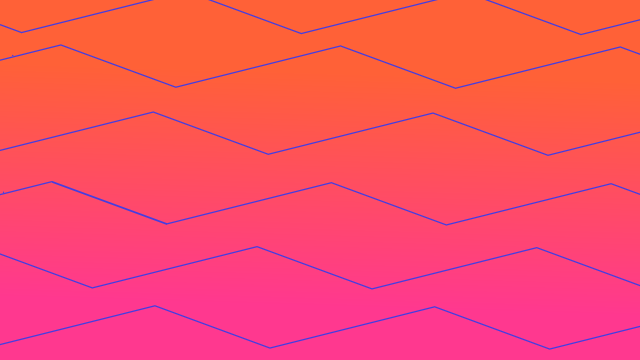
Give the GLSL for this background, as a Shadertoy shader.

```glsl
#define ROW_COUNT 6
#define PERIOD 0.777
#define FALL_SHARE 0.411
#define ZIGZAG_HEIGHT 0.1162
#define LINE_TILT 0.0036
#define HALF_WIDTH 0.0018
#define HEAVY_SCALE 1.35
#define SPECK_RADIUS 0.0018
#define FADE_TOP 0.80
#define FADE_BOTTOM 0.15
#define FADE_TILT 0.03

const vec3 ORANGE = vec3(1.0, 0.38, 0.215);
const vec3 PINK = vec3(1.0, 0.22, 0.56);
const vec3 INDIGO = vec3(0.27, 0.24, 0.88);

// Irregular spacing per row: phase in periods, peak height
const vec2 ROWS[ROW_COUNT] = vec2[](
    vec2(0.666, 1.026), vec2(0.2175, 0.8757), vec2(0.548, 0.6903),
    vec2(0.1847, 0.4958), vec2(0.919, 0.3174), vec2(0.554, 0.1521));

// Height of a row's uneven zigzag at x
float zigzagHeight(float x, vec2 row) {
    float u = fract(x / PERIOD - row.x);
    float drop = min(u / FALL_SHARE, (1.0 - u) / (1.0 - FALL_SHARE));
    return row.y - ZIGZAG_HEIGHT * drop - LINE_TILT * x;
}

// Distance to the zigzag, corrected for the slope of each side
float zigzagDistance(vec2 p, vec2 row) {
    float u = fract(p.x / PERIOD - row.x);
    float run = PERIOD * (u < FALL_SHARE ? FALL_SHARE : 1.0 - FALL_SHARE);
    float slope = ZIGZAG_HEIGHT / run;
    return abs(p.y - zigzagHeight(p.x, row)) / sqrt(1.0 + slope * slope);
}

float coverage(float signedDistance, float pixel) {
    return clamp(0.5 - signedDistance / pixel, 0.0, 1.0);
}

void mainImage(out vec4 fragColor, in vec2 fragCoord) {
    vec2 p = fragCoord / iResolution.y;
    float pixel = 1.0 / iResolution.y;

    // Background fade, leaning slightly to the left
    float lean = FADE_TILT * (p.x - 0.89);
    float fade = (FADE_TOP - p.y - lean) / (FADE_TOP - FADE_BOTTOM);
    vec3 color = mix(ORANGE, PINK, clamp(fade, 0.0, 1.0));

    float ink = 0.0;
    for (int i = 0; i < ROW_COUNT; i++) {
        vec2 row = ROWS[i];

        // One falling side is drawn heavier
        float u = p.x / PERIOD - row.x;
        bool heavy = i == 3 && u > 0.0 && u < FALL_SHARE;
        float halfWidth = HALF_WIDTH * (heavy ? HEAVY_SCALE : 1.0);
        ink = max(ink, coverage(zigzagDistance(p, row) - halfWidth, pixel));

        // Stray specks above the second and fourth rows
        if (i == 1 || i == 3) {
            float speckX = 0.048 - 0.0127 * float(i);
            vec2 speck = vec2(speckX, zigzagHeight(speckX, row) + 0.004);
            ink = max(ink, coverage(length(p - speck) - SPECK_RADIUS, pixel));
        }
    }

    fragColor = vec4(mix(color, INDIGO, ink), 1.0);
}
```
